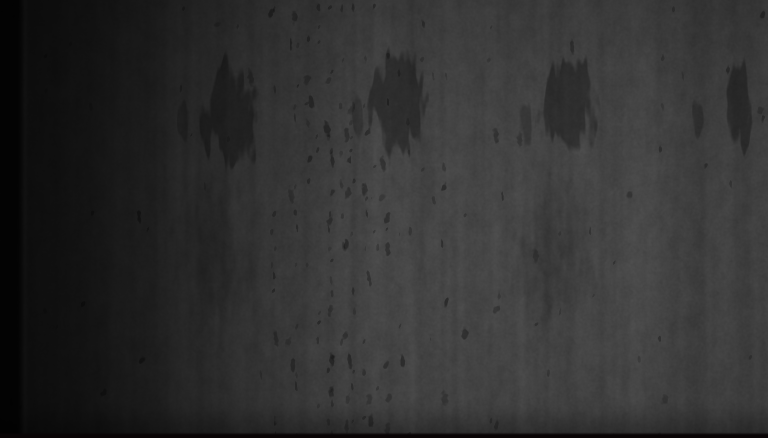
Write a Shadertoy shader that draws this texture.

```glsl
vec2 hash2(vec2 p) {
    vec3 q = fract(vec3(p.xyx) * vec3(0.1031, 0.1030, 0.0973));
    q += dot(q, q.yzx + 33.33);
    return fract((q.xx + q.yz) * q.zy);
}

float gradDot(vec2 cell, vec2 offset) {
    return dot(hash2(cell + 200.0) * 2.0 - 1.0, offset);
}

// Gradient noise, roughly -0.7 to 0.7
float noise(vec2 p) {
    vec2 i = floor(p), f = fract(p);
    vec2 u = f * f * f * (f * (f * 6.0 - 15.0) + 10.0);
    vec2 e = vec2(1.0, 0.0);
    return mix(mix(gradDot(i, f), gradDot(i + e, f - e), u.x),
               mix(gradDot(i + e.yx, f - e.yx), gradDot(i + 1.0, f - 1.0), u.x), u.y);
}

float fbm(vec2 p) {
    float sum = 0.0, amp = 1.0;
    for (int i = 0; i < 4; i++) {
        sum += amp * noise(p);
        p = p * 2.03 + 17.3;
        amp *= 0.6;
    }
    return sum;
}

// Blot with vertically ragged ends
float stain(vec2 p, vec2 center, vec2 radius, float softness) {
    float ragged = 0.85 * noise(vec2(p.x * 34.0, p.y * 7.0))
                 + 0.5 * noise(vec2(p.x * 85.0, p.y * 20.0));
    float d = length((p - center) / radius) - 1.0 + ragged;
    return 1.0 - smoothstep(-softness, softness, d);
}

// Small upright specks, densest in one vertical band
float flecks(vec2 p, vec2 cellSize, float seed) {
    vec2 cell = floor(p / cellSize);
    vec2 rnd = hash2(cell + seed), shape = hash2(cell + seed + 71.0);
    vec2 q = (fract(p / cellSize) - 0.5 - (rnd - 0.5) * 0.4) * cellSize;
    q.x += q.y * (shape.x - 0.7) * 0.6;
    q /= cellSize * vec2(0.09 + 0.08 * shape.y, 0.12 + 0.16 * shape.x);
    float d = length(q) + 0.8 * noise(p * 110.0 + seed);
    float band = exp(-pow((p.x - 0.77) / 0.11, 2.0));
    float present = step(hash2(cell + seed + 139.0).x, 0.035 + 0.42 * band);
    return present * (1.0 - smoothstep(0.6, 1.25, d)) * (0.5 + 0.5 * rnd.y);
}

void mainImage(out vec4 fragColor, in vec2 fragCoord) {
    vec2 uv = fragCoord / iResolution.xy;
    vec2 p = fragCoord / iResolution.y;

    // Light falling off to the left, top and right
    float light = mix(0.05, 0.272, smoothstep(0.0, 0.53, uv.x));
    light *= 1.0 - 0.55 * pow(uv.y - 0.42, 2.0);
    light *= 1.0 - 0.08 * smoothstep(0.8, 1.0, uv.x);

    // Vertical streaks, mottling and grain
    float streaks = 0.13 * noise(vec2(p.x * 8.0, p.y * 0.5))
                  + 0.12 * noise(vec2(p.x * 23.0 + 5.0, p.y * 0.7))
                  + 0.09 * noise(vec2(p.x * 60.0 + 9.0, p.y * 1.3));
    float mottle = 0.09 * fbm(p * vec2(26.0, 17.0)) + 0.05 * fbm(p * 65.0);
    float grain = 0.06 * noise(p * 150.0);
    float tone = light * (1.0 + streaks + mottle + grain);

    // Dark blots along the top, each with a small companion
    float blots = 0.0, smudges = 0.0;
    for (float i = 0.0; i < 4.0; i++) {
        vec2 rnd = hash2(vec2(i, 4.0));
        vec2 center = vec2(0.52 + 0.39 * i, 0.75 + 0.05 * (rnd.y - 0.5));
        float wide = i > 2.5 ? 0.024 : 0.05 + 0.014 * rnd.x;
        blots = max(blots, stain(p, center, vec2(wide, 0.085 + 0.025 * rnd.y), 0.16));
        vec2 side = center - vec2(0.085 + 0.02 * rnd.x, 0.01 + 0.03 * rnd.y);
        blots = max(blots, 0.65 * stain(p, side, vec2(0.014, 0.045), 0.2));
    }

    // Faint worn smudges lower down
    for (float i = 0.0; i < 2.0; i++) {
        vec2 center = vec2(0.49 + 0.77 * i, 0.42);
        smudges = max(smudges, stain(p, center, vec2(0.07, 0.14), 0.75));
    }
    tone *= 1.0 - 0.31 * blots;
    tone *= 1.0 - 0.2 * smudges * (0.8 + 0.6 * noise(p * vec2(70.0, 25.0)));

    // Two sizes of specks
    tone *= 1.0 - 0.36 * flecks(p, vec2(0.043, 0.066), 11.0);
    tone *= 1.0 - 0.3 * flecks(p + 0.013, vec2(0.026, 0.036), 47.0);

    // Black left margin with a thin rim, and a dark bottom edge
    tone *= mix(0.25, 1.0, smoothstep(0.022, 0.033, uv.x));
    tone += 0.012 * exp(-pow((uv.x - 0.033) / 0.003, 2.0));
    tone *= mix(0.72, 1.0, smoothstep(0.0, 0.09, uv.y));
    float border = 1.0 - smoothstep(0.006, 0.014, uv.y);
    vec3 color = mix(vec3(tone), vec3(0.035, 0.015, 0.02), border);

    fragColor = vec4(clamp(color, 0.0, 1.0), 1.0);
}
```
